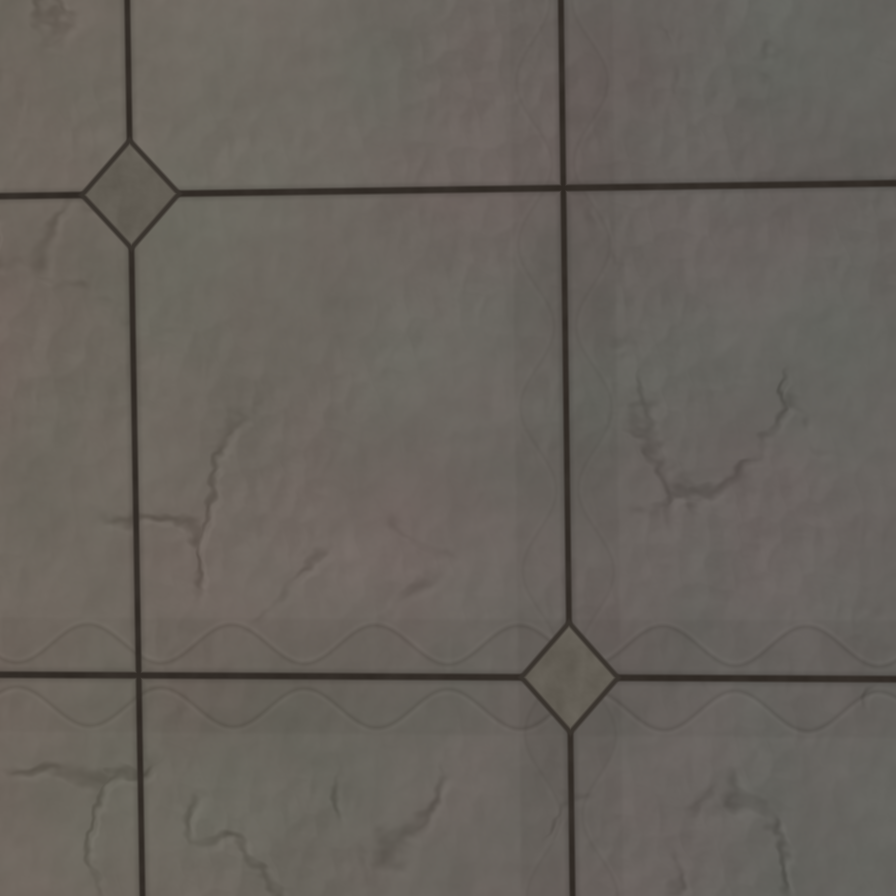
Give the GLSL for this texture, as a Shadertoy shader.

```glsl
// Stone floor tiles with dark grout, diamond insets at alternate crossings, and
// embossed wave borders. A slightly skewed grid locates the tiles; layered sines
// mottle the stone and warped cellular noise forms its veins and rough relief.

const vec3 WARM_STONE = vec3(0.432, 0.405, 0.372);
const vec3 COOL_STONE = vec3(0.402, 0.388, 0.372);
const vec3 PINK_TINT  = vec3(0.014, -0.004, 0.002);
const vec3 INSET      = vec3(0.385, 0.365, 0.330);
const vec3 GROUT      = vec3(0.195, 0.172, 0.152);
const vec2 TILE_SIZE  = vec2(0.482, 0.537);
const float INSET_RADIUS = 0.112;   // in tiles
const float BORDER_WIDTH = 0.122;   // in tiles
const float TAU = 6.28318;

vec2 hash2(vec2 p) {
    vec3 q = fract(vec3(p.xyx) * vec3(0.1031, 0.1030, 0.0973));
    q += dot(q, q.yzx + 33.33);
    return fract((q.xx + q.yz) * q.zy);
}

// Distances to the nearest and second nearest cell points
vec2 cellular(vec2 p) {
    vec2 id = floor(p), nearest = vec2(8.0);
    for (int y = -1; y <= 1; y++)
    for (int x = -1; x <= 1; x++) {
        vec2 cell = id + vec2(x, y);
        float d = length(cell + hash2(cell) - p);
        nearest = d < nearest.x ? vec2(d, nearest.x) : vec2(nearest.x, min(nearest.y, d));
    }
    return nearest;
}

// Layered, rotated sines, roughly -1 to 1
float mottle(vec2 p) {
    float sum = 0.0, amp = 0.6;
    for (int i = 0; i < 5; i++) {
        p = mat2(0.8, -0.6, 0.6, 0.8) * p;
        sum += amp * sin(p.x + 1.7 * sin(p.y * 0.8)) * cos(p.y + 0.9 * sin(p.x * 0.7));
        p = p * 1.87 + 1.3;
        amp *= 0.58;
    }
    return sum;
}

vec2 warp(vec2 p, float scale, float amount) {
    return p + amount * vec2(mottle(p * scale), mottle(p * scale + 7.3));
}

// Short broken cracks along the cell edges
float vein(vec2 p) {
    vec2 c = cellular(warp(p, 17.0, 0.035) * vec2(6.0, 4.2) + 2.4);
    float broken = smoothstep(0.12, 0.6, mottle(p * 9.0 + 4.0));
    return smoothstep(0.09, 0.0, c.y - c.x) * broken;
}

// Rough surface height, stretched along a slant
float relief(vec2 p) {
    vec2 q = warp(p, 40.0, 0.008);
    return cellular(vec2(q.x + 0.4 * q.y, q.y - 0.5 * q.x) * vec2(34.0, 23.0)).x;
}

// Soft stroke: 1 on the curve, 0 beyond its half width
float stroke(float dist, float halfWidth, float soft) {
    return 1.0 - smoothstep(halfWidth - soft, halfWidth + soft, abs(dist));
}

// Tile units to the left and below run on past the canvas with the same spacing
vec2 tileCoords(vec2 p) {
    vec2 first  = vec2(0.159 - 0.017 * p.y, 0.247 - 0.005 * p.x);
    vec2 second = vec2(0.639 - 0.013 * p.y, 0.781 + 0.0145 * p.x);
    return (p - first) / (second - first);
}

// Tone of one border strip: x = signed shade, from distance and position along it
float border(float dist, float along, float soft, float waveStrength) {
    float phase = 3.0 * TAU * (along + 0.116);
    float slope = 0.04 * 3.0 * TAU * sin(phase);
    float wave = (dist - 0.065 - 0.04 * cos(phase)) / sqrt(1.0 + slope * slope);
    float strip = stroke(dist, BORDER_WIDTH, 0.008 + soft);
    float line = stroke(wave, 0.003, 0.004 + soft);
    float glint = stroke(wave - 0.008, 0.003, 0.004 + soft);
    float rim = stroke(dist - BORDER_WIDTH, 0.003, 0.005 + soft);
    return -0.014 * strip + waveStrength * (0.022 * glint - 0.05 * line) + 0.008 * rim;
}

void mainImage(out vec4 fragColor, in vec2 fragCoord) {
    vec2 p = fragCoord / iResolution.xy;
    float pixel = 1.0 / min(iResolution.x, iResolution.y);
    float soft = 0.0012 + 0.6 * pixel;
    vec2 tile = tileCoords(p);
    vec2 crossing = floor(tile + 0.5);
    vec2 offset = abs(tile - crossing);

    // Stone: broad tint, mottling, relief and veins
    vec3 color = mix(WARM_STONE, COOL_STONE, smoothstep(0.0, 0.9, p.x));
    color += PINK_TINT * mottle(p * 7.0 + 2.0);
    color += 0.015 * mottle(p * 13.0) + 0.007 * mottle(p * 75.0);
    color += 0.012 * (hash2(floor(tile) + 9.0).x - 0.5);
    vec2 toLight = vec2(-0.004, 0.004);
    float rough = 0.4 + 0.6 * smoothstep(-0.4, 0.6, mottle(p * 11.0 + 8.0));
    color += 0.055 * rough * (relief(p) - relief(p + toLight));
    color += 0.022 * vein(p + toLight * 1.6) - 0.062 * vein(p);

    // Borders flank every second grout line
    vec2 borderDist = abs(mod(tile + vec2(0.0, 1.0), 2.0) - 1.0);
    color += border(borderDist.y, tile.x, 2.0 * pixel, 0.75);
    color += border(borderDist.x, tile.y, 2.0 * pixel, 0.3);

    // Grout, with a faint shadow beside it
    vec2 groutDist = offset * TILE_SIZE;
    float nearGrout = min(groutDist.x, groutDist.y);
    color *= 1.0 - 0.10 * smoothstep(0.011, 0.003, nearGrout);
    float grout = max(stroke(groutDist.x, 0.0032, soft), stroke(groutDist.y, 0.0036, soft));
    color = mix(color, GROUT + 0.015 * mottle(p * 60.0), grout);

    // Diamond insets at alternate crossings
    float odd = mod(crossing.x + crossing.y, 2.0);
    float diamond = (offset.x + offset.y - INSET_RADIUS) * 0.36;
    vec3 inset = INSET + 0.022 * mottle(p * 65.0) + 0.04 * (relief(p) - relief(p + toLight));
    color = mix(color, inset, odd * (1.0 - smoothstep(-soft, soft, diamond)));
    color = mix(color, GROUT + 0.03, odd * stroke(diamond, 0.0027, soft));

    fragColor = vec4(clamp(color, 0.0, 1.0), 1.0);
}
```
